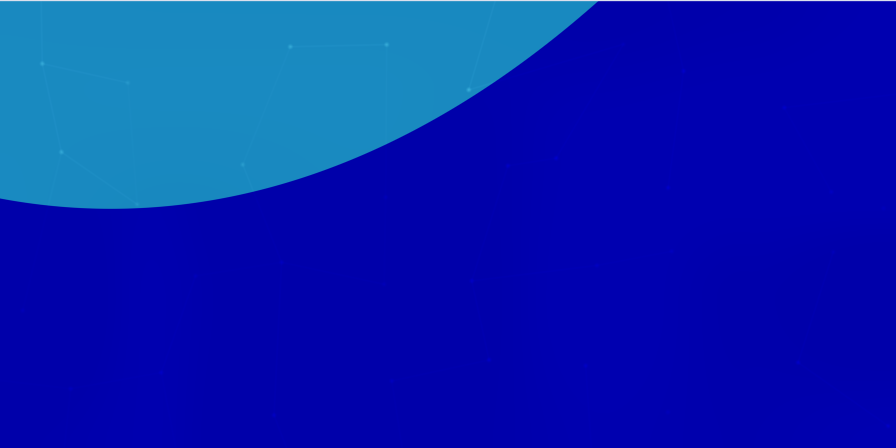
A Shadertoy shader for this background:

```glsl
// Deep blue field with a sweeping azure curve, a thin top rule and a faint node network.
#define NAVY vec3(0.0, 0.0, 0.667)
#define NAVY_LIT vec3(0.0, 0.0, 0.69)
#define AZURE vec3(0.094, 0.535, 0.75)
#define RULE_COLOR vec3(0.86, 0.88, 0.93)
#define RULE_WIDTH 0.0026
#define CURVE_LOW vec2(0.2474, 0.5339)
#define CURVE_BEND vec2(0.3763, 0.013)
#define CELL 0.24
#define NODE_RADIUS 0.008
#define LINK_WIDTH 0.0018

float hash(vec2 p) {
    vec3 q = fract(vec3(p.xyx) * 0.1031);
    q += dot(q, q.yzx + 33.33);
    return fract((q.x + q.y) * q.z);
}

float noise(vec2 p) {
    vec2 i = floor(p), f = fract(p);
    f = f * f * (3.0 - 2.0 * f);
    float low = mix(hash(i), hash(i + vec2(1, 0)), f.x);
    float high = mix(hash(i + vec2(0, 1)), hash(i + vec2(1, 1)), f.x);
    return mix(low, high, f.y);
}

// Jittered node position inside a grid cell
vec2 nodeAt(vec2 cell) {
    vec2 jitter = vec2(hash(cell + 7.0), hash(cell + 31.0));
    return (cell + 0.15 + 0.7 * jitter) * CELL;
}

float segmentDistance(vec2 p, vec2 a, vec2 b) {
    vec2 ab = b - a;
    return length(p - a - ab * clamp(dot(p - a, ab) / dot(ab, ab), 0.0, 1.0));
}

float link(vec2 p, vec2 a, vec2 b, float seed) {
    float line = 1.0 - smoothstep(0.0, LINK_WIDTH * 2.0, segmentDistance(p, a, b));
    return line * step(0.6, seed);
}

// x: node glow, y: link strength
vec2 network(vec2 p) {
    vec2 home = floor(p / CELL), glow = vec2(0.0);
    for (int j = -1; j <= 1; j++) {
        for (int i = -1; i <= 1; i++) {
            vec2 cell = home + vec2(i, j);
            vec2 node = nodeAt(cell);
            float strength = 0.3 + 0.7 * hash(cell + 53.0);
            float dotGlow = 1.0 - smoothstep(0.0, NODE_RADIUS, length(p - node));
            float across = link(p, node, nodeAt(cell + vec2(1, 0)), hash(cell + 71.0));
            float upward = link(p, node, nodeAt(cell + vec2(0, 1)), hash(cell + 97.0));
            glow = max(glow, strength * vec2(dotGlow, max(across, upward)));
        }
    }
    return glow;
}

void mainImage(out vec4 fragColor, in vec2 fragCoord) {
    vec2 p = fragCoord / iResolution.y;
    float pixel = 1.0 / iResolution.y;
    vec2 glow = network(p);

    // Blue field with soft, barely lit patches
    float patches = smoothstep(0.55, 0.85, noise(p * 3.0 + 4.0) + 0.12 * (p.x - 1.0));
    vec3 color = mix(NAVY, NAVY_LIT, patches);
    color += vec3(0.0, 0.0, 0.09) * glow.x + vec3(0.0, 0.0, 0.02) * glow.y;

    // Azure region above a nearly parabolic edge
    float d = p.x - CURVE_LOW.x, d2 = d * d;
    float edge = CURVE_LOW.y + d2 * (CURVE_BEND.x + CURVE_BEND.y * d2);
    float slope = d * (2.0 * CURVE_BEND.x + 4.0 * CURVE_BEND.y * d2);
    float side = (p.y - edge) / sqrt(1.0 + slope * slope);
    vec3 azure = AZURE + 0.012 * (noise(p * 2.5) - 0.5);
    azure += vec3(0.1, 0.12, 0.08) * glow.x + 0.018 * glow.y;
    color = mix(color, azure, smoothstep(-0.7 * pixel, 0.7 * pixel, side));

    // Pale rule along the top, by pixel coverage
    float rule = clamp((p.y - 1.0 + RULE_WIDTH) / pixel + 0.5, 0.0, 1.0);
    fragColor = vec4(mix(color, RULE_COLOR, rule), 1.0);
}
```
